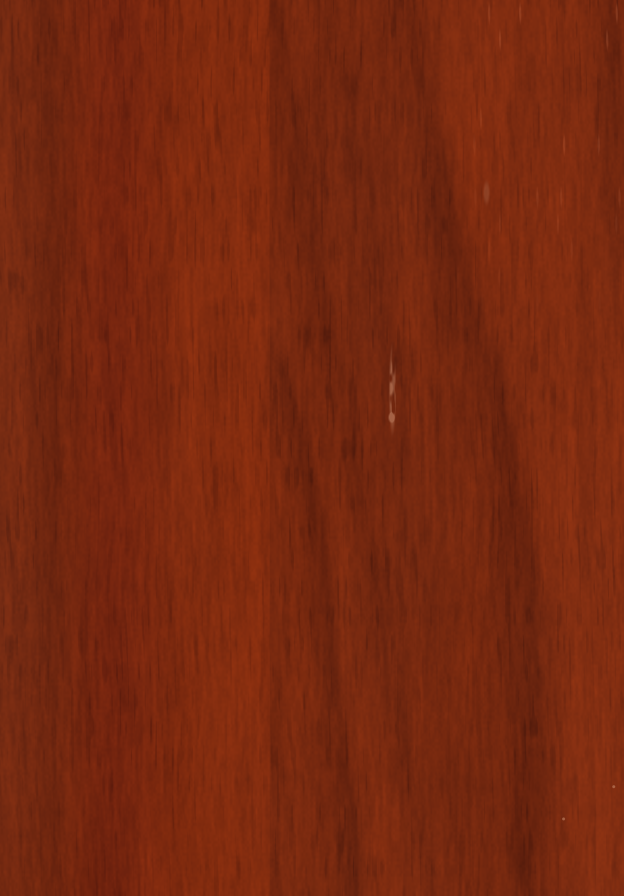
Write a WebGL 1 fragment shader that draws this texture.

```glsl
precision highp float;
// Two joined boards of polished red-brown wood with arched dark grain and fine pores.
uniform vec2 u_resolution;

float hash(vec2 p) {
  return fract(sin(dot(p, vec2(12.9898, 78.233))) * 43758.5453);
}

float noise(vec2 p) {
  vec2 i = floor(p), f = fract(p);
  f = f * f * (3.0 - 2.0 * f);
  return mix(mix(hash(i), hash(i + vec2(1.0, 0.0)), f.x),
             mix(hash(i + vec2(0.0, 1.0)), hash(i + 1.0), f.x), f.y);
}

float fbm(vec2 p) {
  float sum = 0.0, amp = 0.5;
  for (int i = 0; i < 4; i++) {
    sum += amp * noise(p);
    p = p * 2.03 + 17.1;
    amp *= 0.5;
  }
  return sum;
}

// Soft ridge around d = 0 with a separate falloff on each side
float band(float d, float left, float right) {
  float w = d < 0.0 ? left : right;
  return exp(-d * d / (w * w));
}

float leftBoard(float x, float y) {
  float tone = 0.58 + 0.2 * smoothstep(0.18, 0.36, x);
  tone -= 0.34 * band(x - 0.085, 0.03, 0.022) * (0.6 + 0.4 * y);
  tone -= 0.14 * band(x - 0.025, 0.01, 0.012) * y;
  return tone - 0.09 * band(x - 0.17, 0.06, 0.05);
}

float rightBoard(float x, float y) {
  float down = 1.0 - y;
  float outer = x - 0.655 - 0.2 * smoothstep(-0.1, 0.75, down);
  float middle = x - 0.437 - 0.25 * down;
  float inner = x - 0.43 - 0.145 * (1.0 - exp(-4.0 * (down - 0.38)));
  float tone = mix(0.54, 0.73, smoothstep(-0.01, 0.06, outer));
  tone -= 0.28 * band(outer, 0.05, 0.016);
  tone -= 0.24 * band(middle, 0.03, 0.012) * (1.0 - 0.4 * down);
  tone -= 0.26 * band(inner, 0.028, 0.01) * smoothstep(0.3, 0.45, down);
  tone -= 0.10 * band(middle - 0.09, 0.03, 0.02);
  // Warm wedge between the two inner arches
  tone += 0.17 * smoothstep(0.0, 0.03, inner) * smoothstep(0.01, -0.03, middle)
        * smoothstep(0.4, 0.7, down);
  // Dark stripes in the upper right corner
  float corner = smoothstep(0.45, 0.95, y) * smoothstep(0.8, 0.96, x);
  return tone - corner * (0.14 + 0.3 * band(x - 0.985, 0.025, 0.03));
}

// Thin vertical pale mark centred at c, r = half size
float mark(vec2 p, vec2 c, vec2 r) {
  return 1.0 - smoothstep(0.4, 1.2, length((p - c) / r));
}

void main() {
  vec2 uv = gl_FragCoord.xy / u_resolution;
  vec2 p = gl_FragCoord.xy / u_resolution.y;
  float edge = 0.6 / u_resolution.x;
  float seam = smoothstep(0.432 - edge, 0.432 + edge, uv.x);

  // Broad figure, gently wandering along the grain
  float x = uv.x + 0.022 * (fbm(vec2(p.x * 5.0, p.y * 4.0)) - 0.47);
  float tone = mix(leftBoard(x, uv.y), rightBoard(x, uv.y), seam);

  // Streaks, mottling and fibres
  vec2 g = vec2(p.x + 0.012 * p.y + 0.004 * noise(p * 9.0), p.y);
  tone += 0.34 * (fbm(g * vec2(62.0, 1.8) + seam * 31.0) - 0.47);
  tone += 0.20 * (fbm(g * vec2(16.0, 9.0) + 5.0) - 0.47);
  tone += 0.28 * (noise(g * vec2(250.0, 22.0)) - 0.5);
  tone += 0.22 * (noise(g * vec2(340.0, 75.0) + 3.0) - 0.5);
  tone += 0.14 * (noise(p * vec2(430.0, 300.0)) - 0.5);

  // Short dark pores, hair thin
  float pore = smoothstep(0.64, 0.92, noise(g * vec2(320.0, 32.0) + 40.0));
  tone -= 0.26 * pore * (0.4 + noise(p * vec2(12.0, 5.0)));

  vec3 color = mix(vec3(0.36, 0.115, 0.045), vec3(0.55, 0.188, 0.063), tone + 0.04);
  // Browner and redder patches
  float hue = fbm(g * vec2(9.0, 3.0) + 70.0) - 0.47;
  float brown = seam * 0.25 + 0.8 * band(uv.x, 0.1, 0.08) + hue;
  color += vec3(0.0, 0.014, 0.018) * brown;
  color.g -= 0.012 * band(uv.x - 0.18, 0.06, 0.08);

  // Pale fibres scattered over the upper right
  vec2 grid = g * vec2(260.0, 34.0);
  float pick = step(0.95, hash(floor(grid) + 9.0));
  float fibre = pick * (1.0 - smoothstep(0.15, 0.5, length(fract(grid) - 0.5)));
  color += vec3(0.09, 0.07, 0.055) * fibre * smoothstep(0.55, 0.95, uv.y)
         * smoothstep(0.65, 0.85, uv.x);

  // Chipped scratch and a few tiny specks
  float scratch = mark(p, vec2(0.438, 0.565), vec2(0.004, 0.048))
                * smoothstep(0.3, 0.7, noise(p * vec2(280.0, 90.0)));
  scratch += mark(p, vec2(0.437, 0.534), vec2(0.004, 0.006));
  scratch += 0.4 * mark(p, vec2(0.543, 0.785), vec2(0.004, 0.014));
  scratch += mark(p, vec2(0.629, 0.086), vec2(0.002));
  scratch += mark(p, vec2(0.685, 0.122), vec2(0.002));
  color = mix(color, vec3(0.73, 0.48, 0.36), 0.7 * min(scratch, 1.0));

  gl_FragColor = vec4(color, 1.0);
}
```
